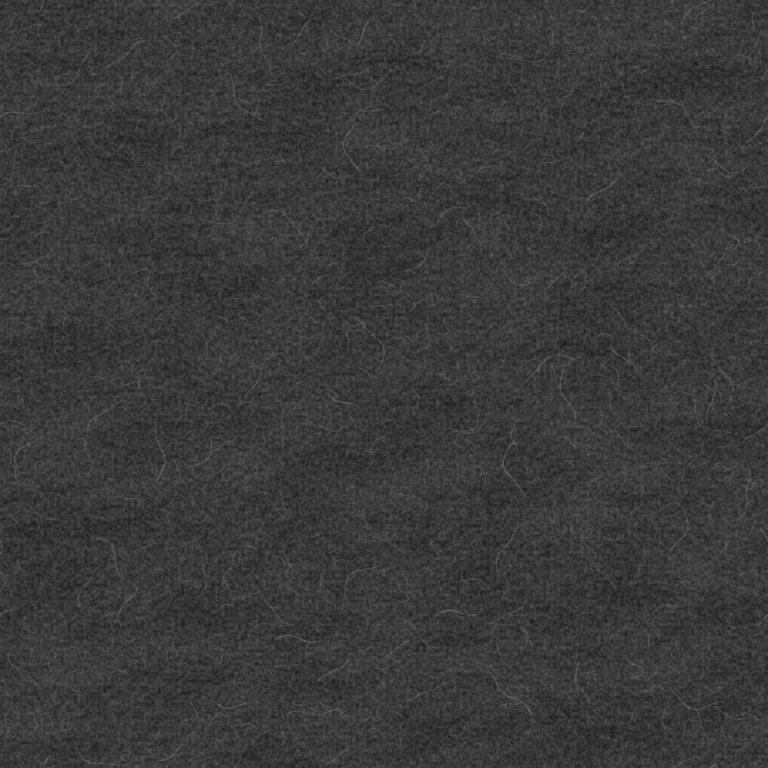
Reproduce this texture procedurally as a three.js fragment shader.

```glsl
// Charcoal felt: soft slanted relief and fine grain over a faint knit,
// strewn with thin curved hairs. Wrapped gradient noise and wrapped hair
// cells on whole-number grids make the square tile without a seam.

#define BASE_TONE 0.219
#define CLOUD_AMOUNT 0.032
#define RELIEF_AMOUNT 0.065
#define GRAIN_AMOUNT 0.098
#define FIBRE_AMOUNT 0.060
#define KNIT_AMOUNT 0.011
#define KNIT_COUNT 128.0
#define HAIR_WIDTH 0.0017
#define HAIR_LIGHT 0.130

varying vec2 vUv;

const float TAU = 6.2831853;

vec2 hash2(vec2 p) {
  vec3 q = fract(p.xyx * vec3(0.1031, 0.1030, 0.0973));
  q += dot(q, q.yzx + 33.33);
  return fract((q.xx + q.yz) * q.zy);
}

// Unit gradient of a lattice point, wrapped to the period.
vec2 gradient(vec2 cell, vec2 period, float seed) {
  float angle = TAU * hash2(mod(cell, period) + seed).x;
  return vec2(cos(angle), sin(angle));
}

float gradientNoise(vec2 uv, vec2 period, float seed) {
  vec2 p = uv * period;
  vec2 i = floor(p);
  vec2 f = p - i;
  vec2 w = f * f * f * (f * (f * 6.0 - 15.0) + 10.0);
  vec2 e = vec2(1.0, 0.0);
  float a = dot(gradient(i, period, seed), f);
  float b = dot(gradient(i + e.xy, period, seed), f - e.xy);
  float c = dot(gradient(i + e.yx, period, seed), f - e.yx);
  float d = dot(gradient(i + e.xx, period, seed), f - e.xx);
  return mix(mix(a, b, w.x), mix(c, d, w.x), w.y);
}

// Clumps of wool, wider than tall.
float woolHeight(vec2 uv) {
  float sum = 0.0;
  float gain = 1.0;
  vec2 period = vec2(7.0, 12.0);
  for (int i = 0; i < 4; i++) {
    sum += gain * gradientNoise(uv, period, 11.0 + 17.0 * float(i));
    period *= 2.0;
    gain *= 0.62;
  }
  return sum;
}

// Small V-shaped stitches in upright columns.
float knit(vec2 uv) {
  vec2 p = uv * KNIT_COUNT;
  float fold = abs(fract(p.x) - 0.5);
  return 0.6 * sin(TAU * (p.y + fold)) + 0.5 * cos(TAU * p.x);
}

// One bent hair per cell; neighbours are searched so hairs cross borders.
float hairs(vec2 uv, float cells, float seed) {
  vec2 p = uv * cells;
  vec2 home = floor(p);
  float width = HAIR_WIDTH * cells;
  float light = 0.0;
  for (int y = -1; y <= 1; y++) {
    for (int x = -1; x <= 1; x++) {
      vec2 cell = home + vec2(float(x), float(y));
      vec2 key = mod(cell, cells) + seed;
      vec2 shape = hash2(key + 41.0);
      vec2 look = hash2(key + 83.0);
      float angle = TAU * shape.x;
      vec2 along = vec2(cos(angle), sin(angle));
      vec2 d = p - cell - hash2(key);
      vec2 q = vec2(dot(d, along), dot(d, vec2(-along.y, along.x)));
      float bend = 1.6 * (shape.y - 0.5);
      float phase = TAU * look.y;
      float curve = bend * q.x * q.x + 0.07 * sin(6.0 * q.x + phase);
      float slope = 2.0 * bend * q.x + 0.42 * cos(6.0 * q.x + phase);
      float dist = abs(q.y - curve) / sqrt(1.0 + slope * slope);
      float reach = mix(0.35, 0.85, look.y);
      float ends = 1.0 - smoothstep(0.6 * reach, reach, abs(q.x));
      float line = 1.0 - smoothstep(0.0, width, dist);
      light = max(light, line * ends * look.x * look.x);
    }
  }
  return light;
}

void main() {
  // Broad tone and shaded clumps on a gently warped domain.
  vec2 warp = vec2(gradientNoise(vUv, vec2(6.0), 101.0),
                   gradientNoise(vUv, vec2(6.0), 131.0));
  vec2 uv = vUv + 0.025 * warp;
  float height = woolHeight(uv);
  float relief = height - woolHeight(uv + vec2(-0.003, 0.007));
  float tone = BASE_TONE + CLOUD_AMOUNT * height;
  tone += RELIEF_AMOUNT * (0.4 * relief + 0.6 * min(relief, 0.0) + 0.05);

  // Fine grain, matted fibre and the knit showing through in places.
  tone += GRAIN_AMOUNT * gradientNoise(vUv, vec2(229.0, 233.0), 211.0);
  tone += FIBRE_AMOUNT * gradientNoise(uv, vec2(97.0, 139.0), 307.0);
  float worn = 0.7 + gradientNoise(vUv, vec2(9.0), 401.0);
  tone += KNIT_AMOUNT * worn * knit(vUv);

  // Few long bright hairs, many short faint ones.
  tone += HAIR_LIGHT * hairs(vUv, 17.0, 503.0);
  tone += 0.70 * HAIR_LIGHT * hairs(vUv, 41.0, 607.0);
  tone += 0.50 * HAIR_LIGHT * hairs(vUv, 83.0, 701.0);

  gl_FragColor = vec4(vec3(clamp(tone, 0.0, 1.0)), 1.0);
}
```
